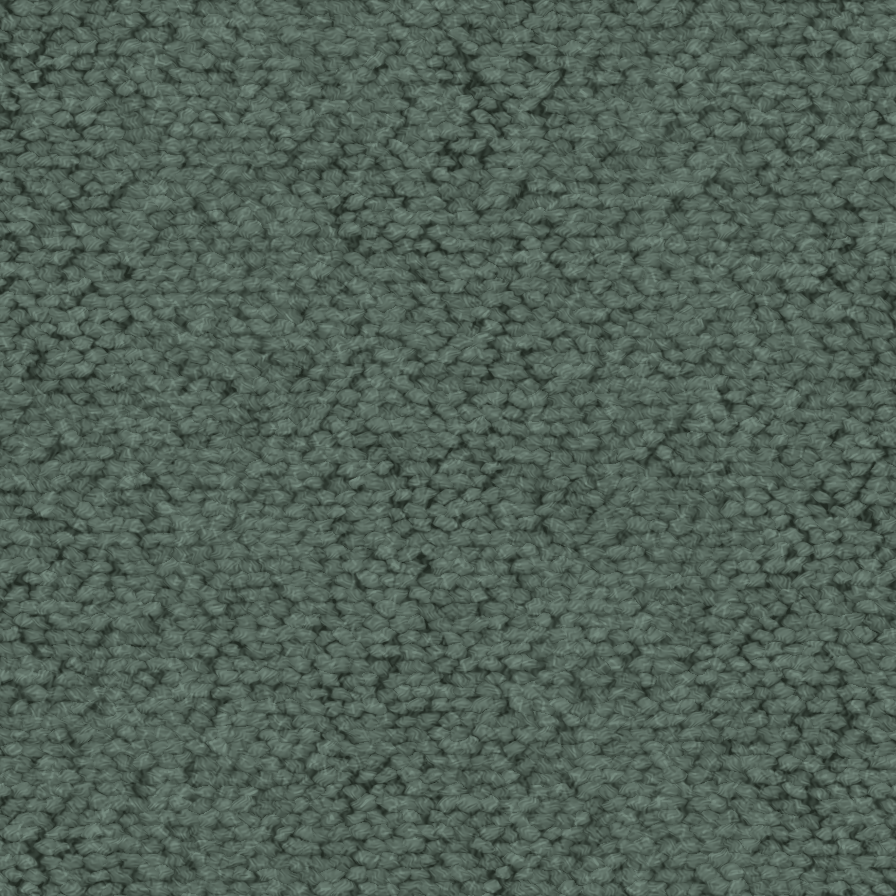
Write a Shadertoy shader that draws this texture.

```glsl
// Nubby grey-green woven upholstery: staggered yarn knots, small dark gaps and fine fuzz.

const vec3 SHADOW = vec3(0.130, 0.165, 0.135);
const vec3 LIGHT = vec3(0.460, 0.540, 0.495);
const vec2 KNOTS = vec2(43.0, 64.0);       // knots across and up the canvas
const vec2 KNOT_RADIUS = vec2(0.60, 0.59); // in cells
const vec2 JITTER = vec2(0.50, 0.30);
const float TILT = 0.9;
const float STRAND_STRENGTH = 0.09;
const float FINE_FUZZ_CELLS = 125.0;
const float FINE_FUZZ = 0.22;
const float LONG_FUZZ_CELLS = 70.0;
const float LONG_FUZZ = 0.12;
const float TAU = 6.2831853;

vec2 hash2(vec2 p) {
    vec3 q = fract(p.xyx * vec3(0.1031, 0.1030, 0.0973));
    q += dot(q, q.yzx + 33.33);
    return fract((q.xx + q.yz) * q.zy);
}

// Broad worn and open areas, 0 = felted smooth, 1 = rough
float roughness(vec2 uv) {
    float bands = cos(2.0 * TAU * uv.x + 0.7 * sin(TAU * uv.y));
    float patches = sin(13.0 * uv.x + 9.0 * uv.y + 2.0 * sin(11.0 * uv.y))
                  + sin(21.0 * uv.y - 8.0 * uv.x + 2.0 * sin(17.0 * uv.x));
    return clamp(0.5 + 0.16 * bands + 0.12 * patches, 0.0, 1.0);
}

// Short loose fibres, lighter or darker than the yarn
float fuzz(vec2 uv, float cells, float width) {
    vec2 p = uv * cells;
    vec2 cell = floor(p);
    float sum = 0.0;
    for (int j = -1; j <= 1; j++)
    for (int i = -1; i <= 1; i++) {
        vec2 id = cell + vec2(i, j);
        vec2 rnd = hash2(id + 71.0);
        vec2 d = p - id - hash2(id + 19.0);
        float angle = (rnd.x - 0.5) * 2.9;
        vec2 along = vec2(cos(angle), sin(angle));
        float t = clamp(dot(d, along), -0.55, 0.55);
        float line = 1.0 - smoothstep(0.1 * width, width, length(d - along * t));
        sum += line * (rnd.y * 2.0 - 1.0);
    }
    return sum;
}

// Tone of the topmost knot over the gaps between knots
float weave(vec2 uv, float rough) {
    vec2 p = uv * KNOTS;
    p += 0.10 * sin(p.yx * vec2(0.61, 0.47) + 2.0 * sin(p * 0.23));
    // Ragged outlines
    p += 0.07 * sin(p.yx * vec2(7.1, 5.3) + 2.0 * sin(p * vec2(3.7, 4.3)));
    float baseRow = floor(p.y);
    float top = -9.0;
    float height = 0.0;
    vec2 local = vec2(0.0);
    vec2 knotRnd = vec2(0.0);

    for (int j = -1; j <= 1; j++) {
        float row = baseRow + float(j);
        float x = p.x + 0.5 * mod(row, 2.0);
        for (int i = -1; i <= 1; i++) {
            vec2 id = vec2(floor(x) + float(i), row);
            vec2 rnd = hash2(id + 7.0);
            vec2 shape = hash2(id + 131.0);
            vec2 d = vec2(x, p.y) - id - 0.5 - (rnd - 0.5) * JITTER;
            d.y -= TILT * (shape.x - 0.5) * d.x;
            float size = mix(1.12, 1.02, rough) - 0.30 * shape.y * shape.y * shape.y;
            vec2 e = d / (KNOT_RADIUS * size);
            float h = 1.0 - dot(e, e);
            float level = h + 0.30 * rnd.x;
            if (level > top) {
                top = level;
                height = h;
                local = d;
                knotRnd = vec2(rnd.y, shape.x);
            }
        }
    }

    // Yarn strands cross each knot at its own slant
    float slant = (knotRnd.x - 0.5) * 2.2;
    vec2 q = local * vec2(1.5, 1.0);
    float across = q.y * cos(slant) - q.x * sin(slant);
    float along = q.x * cos(slant) + q.y * sin(slant);
    float strands = sin(19.0 * across * (1.0 + 0.5 * along * along)
                  + 1.6 * sin(5.0 * along + TAU * knotRnd.x) + TAU * knotRnd.y);
    strands *= 0.7 + 0.5 * sin(6.0 * along + 4.0 * across + TAU * knotRnd.y);
    float knot = 0.45 + 0.30 * max(height, 0.0) + 0.16 * (knotRnd.x - 0.5)
               + 0.14 * local.y + STRAND_STRENGTH * strands;

    // Upright threads show in the gaps
    float gap = mix(0.32, 0.10, rough)
              + 0.10 * sin(17.0 * p.x + 2.0 * sin(1.7 * p.y) + 1.5 * sin(2.3 * p.x));
    return mix(gap, knot, smoothstep(-0.30, 0.30, height));
}

void mainImage(out vec4 fragColor, in vec2 fragCoord) {
    vec2 uv = fragCoord / iResolution.xy;
    float rough = roughness(uv);
    float tone = weave(uv, rough);
    tone += FINE_FUZZ * fuzz(uv, FINE_FUZZ_CELLS, 0.30);
    tone += LONG_FUZZ * fuzz(uv + 0.37, LONG_FUZZ_CELLS, 0.24);
    fragColor = vec4(mix(SHADOW, LIGHT, clamp(tone, 0.0, 1.0)), 1.0);
}
```
